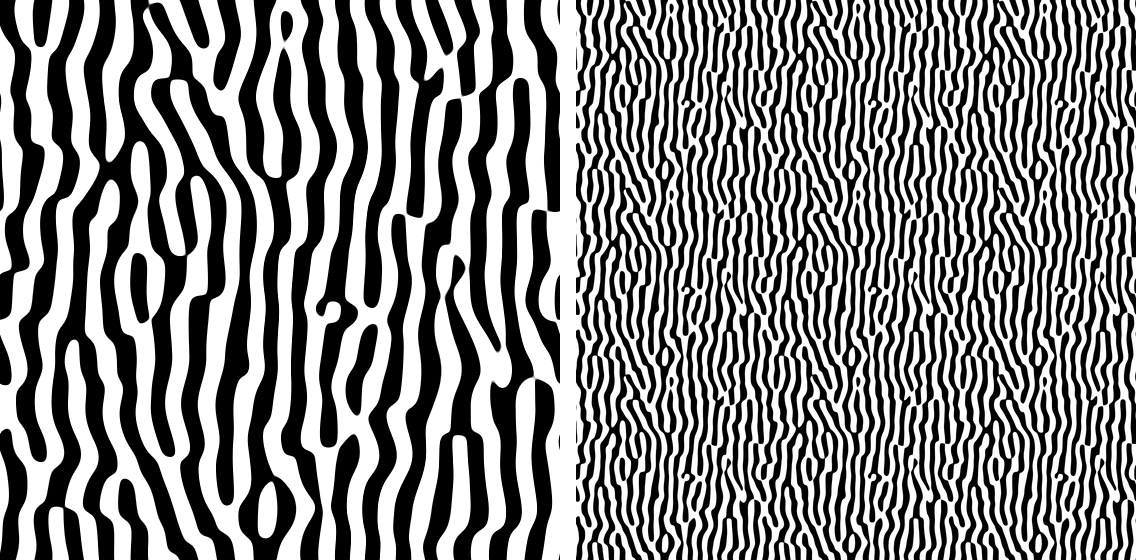
Left, the tile; right, the same tile 3 across and 3 down.
This pattern is drawn by a WebGL 1 fragment shader. Its source:

```glsl
precision highp float;
// Upright black and white labyrinth stripes that fork, end and wobble, tiling on all sides.

uniform vec2 u_resolution;

const vec3 INK = vec3(0.0);
const vec3 PAPER = vec3(1.0);
const float STRIPES = 17.0;            // stripe pairs across the canvas
const float STRIPE_SPREAD = 1.6;       // deviation of the stripe count, makes forks
const float TILT_SPREAD = 4.0;         // deviation of the vertical wave count
const int WAVES = 56;                  // waves summed into the field
const vec2 WOBBLE_CELLS = vec2(7.0, 11.0);
const float WOBBLE = 0.011;            // sideways shift in canvas units
const float PAPER_BIAS = 0.025;        // shifts the balance toward paper
const float SEED = 3.0;
const float TAU = 6.2831853;

float hash(vec2 p) {
  vec3 q = fract(vec3(p.xyx) * vec3(0.1031, 0.1030, 0.0973));
  q += dot(q, q.yzx + 33.33);
  return fract((q.x + q.y) * q.z);
}

// Bell-shaped random number with unit deviation.
float bell(float index, float channel) {
  float sum = hash(vec2(index, channel)) + hash(vec2(index, channel + 1.0))
            + hash(vec2(index, channel + 2.0));
  return 2.0 * sum - 3.0;
}

// Value noise in -1..1 that wraps after the given number of cells.
float wrappedNoise(vec2 p, vec2 cells) {
  vec2 i = floor(p);
  vec2 f = fract(p);
  f = f * f * (3.0 - 2.0 * f);
  vec2 a = mod(i, cells);
  vec2 b = mod(i + 1.0, cells);
  float low = mix(hash(a + 61.0), hash(vec2(b.x, a.y) + 61.0), f.x);
  float high = mix(hash(vec2(a.x, b.y) + 61.0), hash(b + 61.0), f.x);
  return 2.0 * mix(low, high, f.y) - 1.0;
}

// Sum of whole-numbered waves near one wavelength: x is the value, yz the gradient.
vec3 stripeField(vec2 p) {
  vec3 field = vec3(0.0);
  for (int n = 0; n < WAVES; n++) {
    float id = float(n) + 1.0;
    float radius = STRIPES + STRIPE_SPREAD * bell(id, SEED);
    float ky = floor(TILT_SPREAD * bell(id, SEED + 10.0) + 0.5);
    float kx = floor(sqrt(max(radius * radius - ky * ky, 1.0)) + 0.5);
    vec2 k = vec2(kx, ky);
    float phase = TAU * (dot(k, p) + hash(vec2(id, SEED + 20.0)));
    field += vec3(cos(phase), -TAU * k * sin(phase));
  }
  return field / sqrt(0.5 * float(WAVES));
}

void main() {
  vec2 p = gl_FragCoord.xy / u_resolution;
  p.x += WOBBLE * wrappedNoise(p * WOBBLE_CELLS, WOBBLE_CELLS);

  // Threshold the field with an edge about one pixel wide.
  vec3 field = stripeField(p);
  float slope = max(length(field.yz / u_resolution), 0.3 * TAU * STRIPES / u_resolution.x);
  float paper = clamp(0.5 + (field.x + PAPER_BIAS) / slope, 0.0, 1.0);
  gl_FragColor = vec4(mix(INK, PAPER, paper), 1.0);
}
```
